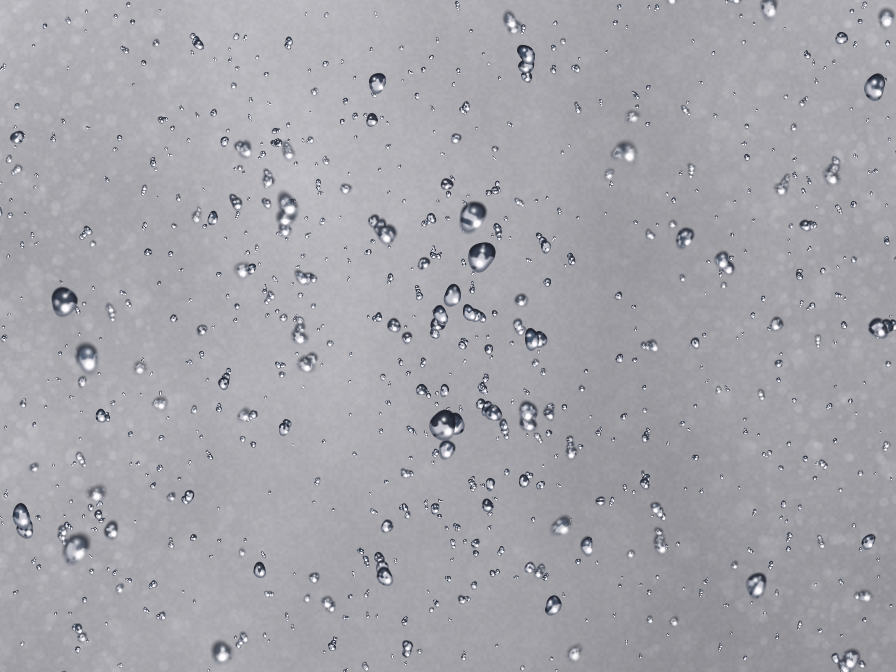
This texture is drawn by a WebGL 2 fragment shader. Its source:

```glsl
#version 300 es
precision highp float;
// Clear water drops, sharp and defocused, falling before a mottled grey backdrop.
uniform vec2 u_resolution;
out vec4 fragColor;

const vec3 DARK = vec3(0.12, 0.13, 0.17);
const vec3 PALE = vec3(0.76, 0.76, 0.80);
const vec3 BLUE = vec3(0.36, 0.45, 0.57);
const vec3 WHITE = vec3(1.0, 0.99, 1.0);

float hash(vec2 p) {
  vec3 v = fract(vec3(p.xyx) * 0.1031);
  v += dot(v, v.yzx + 33.33);
  return fract((v.x + v.y) * v.z);
}

vec4 hash4(vec2 p) {
  return vec4(hash(p), hash(p + 17.3), hash(p + 41.7), hash(p + 73.1));
}

float noise(vec2 p) {
  vec2 i = floor(p), f = fract(p);
  f = f * f * (3.0 - 2.0 * f);
  return mix(mix(hash(i), hash(i + vec2(1, 0)), f.x),
             mix(hash(i + vec2(0, 1)), hash(i + vec2(1, 1)), f.x), f.y);
}

float fbm(vec2 p) {
  float sum = 0.0, gain = 0.5;
  for (int i = 0; i < 4; i++) {
    sum += gain * noise(p);
    p = mat2(1.6, 1.2, -1.2, 1.6) * p + 11.7;
    gain *= 0.5;
  }
  return sum;
}

float bell(float x, float center, float width) {
  float t = (x - center) / width;
  return exp(-t * t);
}

// Faint out-of-focus discs
float glitter(vec2 p, float cell) {
  vec2 base = floor(p / cell);
  float sum = 0.0;
  for (int k = 0; k < 9; k++) {
    vec2 id = base + vec2(k % 3 - 1, k / 3 - 1);
    vec4 h = hash4(id + 61.0);
    float r = cell * (0.25 + 0.35 * h.z);
    sum += h.w * h.w * (1.0 - smoothstep(0.5 * r, r, length(p - (id + h.xy) * cell)));
  }
  return sum;
}

// Backdrop: broad shading, a dusky vertical band, glitter and grain
vec3 backdrop(vec2 p) {
  float v = 0.640 + 0.052 * p.y + 0.025 * bell(p.x, 0.5, 0.3) * p.y;
  v -= 0.066 * bell(p.x, 0.96, 0.17) + 0.03 * smoothstep(0.9, 1.3, p.x);
  v += 0.12 * (fbm(p * vec2(4.5, 3.0) + 3.0) - 0.46);
  float edges = 0.3 + 0.7 * smoothstep(0.2, 0.6, abs(p.x - 0.67));
  v += 0.045 * edges * (glitter(p, 0.016) + glitter(p + 5.0, 0.034) - 0.3);
  v += 0.03 * (noise(p * 230.0) - 0.5);
  return vec3(v + 0.004, v, v + 0.022);
}

// Sharp central stream
float mainStream(vec2 p) {
  return bell(p.x, 0.72 - 0.08 * p.y, 0.11) * smoothstep(0.02, 0.25, p.y)
       * (1.0 - smoothstep(0.65, 0.8, p.y));
}

// Crowding of the drops over the canvas
float crowding(vec2 p) {
  float upper = bell(p.x, 0.45 - 0.07 * p.y, 0.07) * smoothstep(0.35, 0.5, p.y);
  float corner = bell(p.x, 0.08, 0.2) * bell(p.y, 0.32, 0.17);
  return min(mainStream(p) + 0.9 * upper + 0.55 * corner, 1.0);
}

// One drop: refracted patches, dark rim, catchlights; focus is edge blur over radius
vec3 drawDrop(vec3 col, vec2 q, float r, float focus, vec4 rnd) {
  vec2 n = q / r;
  if (dot(n, n) > 5.0) return col;
  float soft = clamp(max(focus, 0.6 / (u_resolution.y * r)), 0.03, 0.7);
  float tilt = (rnd.x - 0.5) * 1.4;
  vec2 m = mat2(cos(tilt), -sin(tilt), sin(tilt), cos(tilt)) * n;
  m.x *= 1.05 + 0.35 * rnd.y;
  float a = atan(m.y, m.x);
  float outline = 1.0 + 0.08 * sin(2.0 * a + 6.3 * rnd.z) + 0.06 * sin(3.0 * a + 6.3 * rnd.w);
  float d = length(m) / outline;
  float mask = 1.0 - smoothstep(1.0 - soft, 1.0 + soft, d);
  float swirl = noise(m * 2.6 + rnd.xy * 40.0) - 0.5;
  float light = 1.0 - smoothstep(-0.45, 0.5, n.y + swirl * 2.2);
  float rim = smoothstep(0.55, 0.9, d) * (1.0 - 0.35 * light);
  vec3 body = mix(mix(DARK, BLUE, 0.4 * rnd.y + 0.2), PALE, light);
  body = mix(body, mix(DARK, BLUE, 0.35 * light), rim);
  body = mix(body, col, 0.55 * soft);
  float size = 0.22 + 0.38 * soft;
  vec2 low = n - vec2(0.5 * rnd.z - 0.1, -0.45);
  vec2 high = n - vec2(0.4 * rnd.w - 0.3, 0.4);
  float spot = 1.5 * exp(-dot(low, low) / (size * size));
  spot += exp(-dot(high, high) / (size * size * 0.4)) * (1.0 - soft);
  body = mix(body, WHITE, min(spot, 1.0));
  return mix(col, body, mask);
}

// Jittered grid of drops, some growing into short chains of touching drops
vec3 dropLayer(vec3 col, vec2 p, float cell, vec2 radii, vec2 density, float blur, float seed) {
  vec2 base = floor(p / cell);
  for (int k = 0; k < 9; k++) {
    vec2 id = base + vec2(k % 3 - 1, k / 3 - 1);
    vec4 a = hash4(id + seed), b = hash4(id + seed + 131.0);
    vec2 center = (id + a.xy) * cell;
    if (a.z > density.x + density.y * crowding(center)) continue;
    float r = mix(radii.x, radii.y, b.x * b.x);
    float focus = blur * a.w * (1.0 - 0.8 * mainStream(center));
    float links = floor(3.0 * b.y * b.y + 0.6 * crowding(center));
    float turn = 6.283 * b.z;
    vec2 stride = 1.1 * r * vec2(0.7 * cos(turn), sin(turn));
    for (float s = min(links, 2.0); s >= 0.0; s--)
      col = drawDrop(col, p - center - s * stride, r * (1.0 - 0.2 * s), focus, fract(b.yzwx + 0.37 * s));
  }
  return col;
}

void main() {
  vec2 p = gl_FragCoord.xy / u_resolution.y;
  vec3 col = backdrop(p);
  col = dropLayer(col, p, 0.025, vec2(0.0022, 0.0050), vec2(0.24, 0.22), 0.5, 211.0);
  col = dropLayer(col, p, 0.040, vec2(0.0050, 0.0095), vec2(0.13, 0.30), 0.7, 307.0);
  col = dropLayer(col, p, 0.058, vec2(0.0090, 0.0160), vec2(0.08, 0.36), 0.65, 419.0);
  col = dropLayer(col, p, 0.080, vec2(0.0150, 0.0235), vec2(0.05, 0.38), 0.55, 523.0);
  fragColor = vec4(col, 1.0);
}
```
